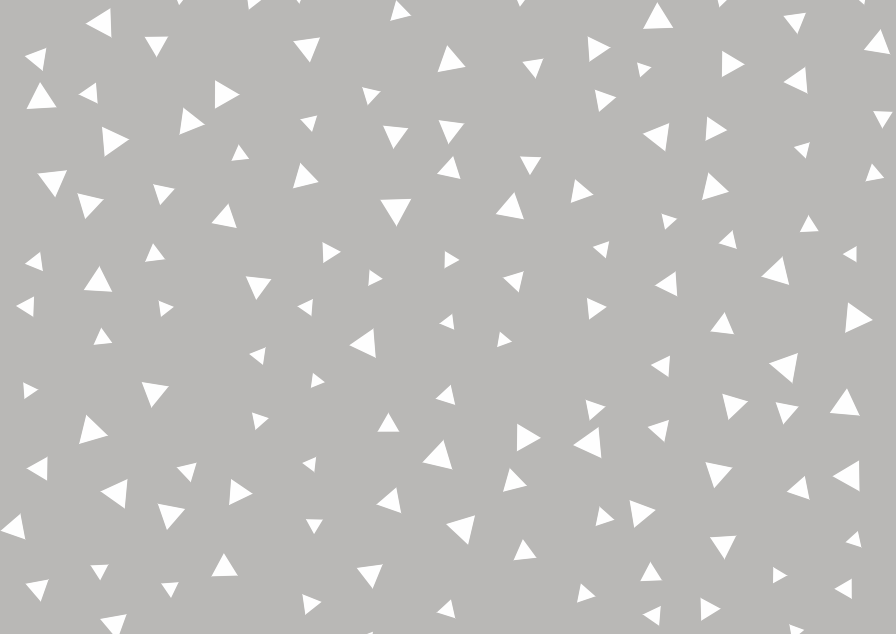
Give the GLSL for this pattern, as a Shadertoy shader.

```glsl
const vec3 GREY = vec3(0.727, 0.721, 0.714);
const vec3 WHITE = vec3(0.995);
const float CELL = 0.109;            // grid spacing, in canvas heights
const float JITTER = 0.56;           // spread of positions, in cells
const float MIN_INRADIUS = 0.0069;
const float MAX_INRADIUS = 0.0143;
const float QUARTER_TURN = 1.5707963;

vec3 hash32(vec2 p) {
    vec3 q = fract(p.xyx * vec3(0.1031, 0.1030, 0.0973));
    q += dot(q, q.yxz + 33.33);
    return fract((q.xxy + q.yzz) * q.zyx);
}

vec2 rotate(vec2 p, float angle) {
    float c = cos(angle), s = sin(angle);
    return vec2(c * p.x - s * p.y, s * p.x + c * p.y);
}

// Equilateral triangle pointing up, given by its inner radius
float triangleDistance(vec2 p, float inradius) {
    return max(abs(p.x) * 0.8660254 + p.y * 0.5, -p.y) - inradius;
}

// Distance to the triangle that belongs to one cell
float cellTriangle(vec2 p, vec2 cell, float stagger) {
    vec3 place = hash32(cell + 17.0);
    vec3 shape = hash32(cell + 71.0);
    vec2 center = cell + 0.5 + (place.xy - 0.5) * JITTER;
    center.y += stagger;

    // One of four headings with a small tilt
    float heading = floor(shape.x * 4.0) * QUARTER_TURN;
    float tilt = (shape.y - 0.5) * 0.5;
    float inradius = mix(MIN_INRADIUS, MAX_INRADIUS, shape.z);
    return triangleDistance(rotate(p - center * CELL, heading + tilt), inradius);
}

// Nearest triangle among the neighbouring cells, odd columns shifted by half
float scatteredTriangles(vec2 p) {
    float nearest = 1.0;
    for (int i = -1; i <= 1; i++) {
        float column = floor(p.x / CELL) + float(i);
        float stagger = 0.5 * mod(column, 2.0);
        float row = floor(p.y / CELL - stagger);
        for (int j = -1; j <= 1; j++) {
            vec2 cell = vec2(column, row + float(j));
            nearest = min(nearest, cellTriangle(p, cell, stagger));
        }
    }
    return nearest;
}

void mainImage(out vec4 fragColor, in vec2 fragCoord) {
    vec2 p = fragCoord / iResolution.y;
    float halfEdge = 0.6 / iResolution.y;
    float coverage = 1.0 - smoothstep(-halfEdge, halfEdge, scatteredTriangles(p));
    fragColor = vec4(mix(GREY, WHITE, coverage), 1.0);
}
```
